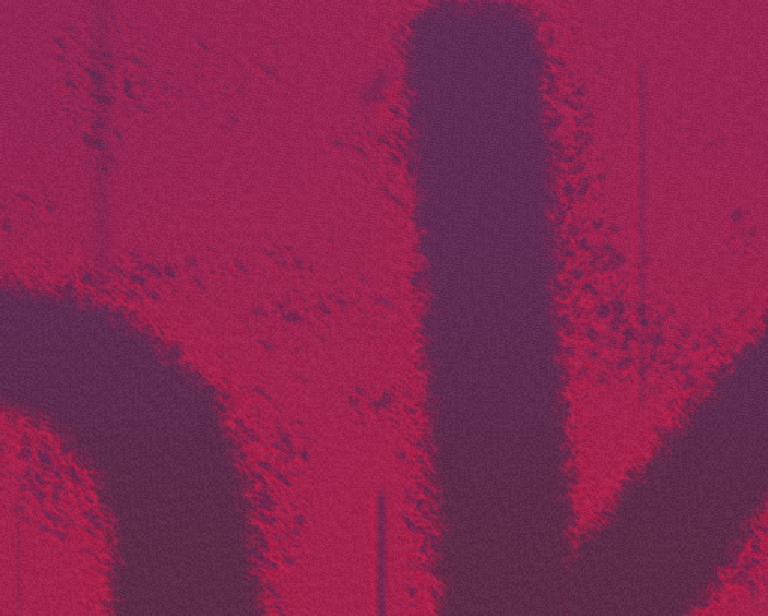
This texture is drawn by a WebGL 1 fragment shader. Its source:

```glsl
precision highp float;
// Soft violet bars with frayed edges over a mottled crimson field with drifting flecks.
uniform vec2 u_resolution;

vec2 hash2(vec2 p) {
  return fract(sin(vec2(dot(p, vec2(127.1, 311.7)), dot(p, vec2(269.5, 183.3)))) * 43758.5);
}

// Distance to the nearest scattered cell point
float cellular(vec2 p) {
  float nearest = 2.0;
  for (int k = 0; k < 9; k++) {
    vec2 cell = floor(p) + vec2(mod(float(k), 3.0), floor(float(k) / 3.0 + 0.01)) - 1.0;
    nearest = min(nearest, length(cell + hash2(cell) - p));
  }
  return nearest;
}

// Scattered specks: x is the dark core, y the bright fringe beside it
vec2 flecks(vec2 p, float density) {
  vec2 sum = vec2(0.0);
  for (int k = 0; k < 9; k++) {
    vec2 cell = floor(p) + vec2(mod(float(k), 3.0), floor(float(k) / 3.0 + 0.01)) - 1.0;
    vec2 r = p - cell - hash2(cell);
    float chance = hash2(cell + 37.0).x;
    vec2 side = r + vec2(0.15, 0.65);
    sum += smoothstep(chance, chance + 0.2, density) * exp(-7.0 * vec2(dot(r, r), dot(side, side)));
  }
  return min(sum, 1.0);
}

// Distance to a segment whose radius changes from ra to rb
float limb(vec2 p, vec2 a, vec2 b, float ra, float rb) {
  vec2 ab = b - a;
  float t = clamp(dot(p - a, ab) / dot(ab, ab), 0.0, 1.0);
  return length(p - a - ab * t) - mix(ra, rb, t);
}

float blob(vec2 p, vec2 center, vec2 size) {
  vec2 r = (p - center) / size;
  return exp(-dot(r, r));
}

// Vertical scratch of half width w between two heights
float scratch(vec2 p, float x, float w, float low, float high) {
  float r = (p.x - x) / w;
  return exp(-r * r) * smoothstep(-0.02, 0.02, min(p.y - low, high - p.y));
}

float bars(vec2 p) {
  // Leaning upright bar with rounded top
  vec2 q = abs(p - vec2(0.767 + 0.06 * (1.0 - p.y), 0.38)) - vec2(0.042, 0.545);
  float d = length(max(q, 0.0)) + min(max(q.x, q.y), 0.0) - 0.06;
  // Arch at the left
  d = min(d, limb(p, vec2(-0.08, 0.455), vec2(0.14, 0.405), 0.09, 0.095));
  d = min(d, limb(p, vec2(0.14, 0.405), vec2(0.258, 0.29), 0.095, 0.108));
  d = min(d, limb(p, vec2(0.258, 0.29), vec2(0.297, 0.14), 0.108, 0.106));
  d = min(d, limb(p, vec2(0.297, 0.14), vec2(0.304, -0.08), 0.106, 0.116));
  // Diagonal branch at the right
  return min(d, limb(p, vec2(1.315, 0.432), vec2(1.0, 0.02), 0.075, 0.103)) - 0.004;
}

// Where the debris gathers
float debris(vec2 p) {
  float m = 0.8 * blob(p, vec2(0.155, 0.85), vec2(0.06, 0.1)) + 0.75 * blob(p, vec2(0.03, 0.665), vec2(0.045, 0.04));
  m += 0.28 * blob(p, vec2(0.33, 0.87), vec2(0.17, 0.08)) + 0.8 * blob(p, vec2(0.63, 0.76), vec2(0.07, 0.055));
  m += 0.85 * blob(p, vec2(0.925, 0.72), vec2(0.05, 0.2)) + 0.9 * blob(p, vec2(0.99, 0.52), vec2(0.065, 0.1));
  m += 0.7 * blob(p, vec2(1.09, 0.43), vec2(0.1, 0.06)) + 0.3 * blob(p, vec2(1.13, 0.79), vec2(0.07, 0.04));
  m += 0.5 * blob(p, vec2(1.2, 0.62), vec2(0.03, 0.05)) + 0.55 * blob(p, vec2(0.52, 0.5), vec2(0.1, 0.045));
  m += 0.3 * blob(p, vec2(0.46, 0.59), vec2(0.1, 0.04)) + 0.75 * blob(p, vec2(0.615, 0.34), vec2(0.05, 0.03));
  m += 0.85 * blob(p, vec2(0.435, 0.2), vec2(0.06, 0.17)) + 0.9 * blob(p, vec2(0.69, 0.17), vec2(0.035, 0.15));
  m += 0.9 * blob(p, vec2(0.09, 0.23), vec2(0.09, 0.1)) + 0.8 * blob(p, vec2(0.2, 0.55), vec2(0.13, 0.04));
  return m + 0.85 * blob(p, vec2(1.2, 0.1), vec2(0.08, 0.07));
}

void main() {
  vec2 p = gl_FragCoord.xy / u_resolution.y;
  vec2 w = p + 0.003 * sin(p.yx * vec2(83.0, 97.0)) + 0.0016 * sin(p.yx * vec2(221.0, 187.0) + 2.0);
  vec2 slant = vec2(dot(w, vec2(0.82, -0.57)), dot(w, vec2(0.57, 0.82)));
  float mottle = cellular(slant * vec2(60.0, 125.0)) - 0.5;
  float coarse = cellular(w * 26.0 + 9.0) - 0.5;
  float d = bars(p) + 0.018 * mottle + 0.024 * coarse;

  // Crimson field, warmer below and beside the bars
  vec3 color = mix(vec3(0.645, 0.138, 0.312), vec3(0.61, 0.148, 0.335), smoothstep(0.1, 0.9, p.y));
  color -= vec3(0.025, 0.0, 0.0) * blob(p, vec2(0.0, 0.9), vec2(0.3, 0.4));
  float rim = exp(-max(d, 0.0) / 0.04);
  color += vec3(0.05, -0.015, -0.025) * rim * (1.0 - 0.6 * p.y);
  color += vec3(0.06, 0.02, 0.03) * mottle * (0.6 + 1.5 * rim);

  // Streaked specks at the left, rounder clumps at the right, in two sizes
  float density = debris(p) * (1.0 + 1.2 * coarse) + 0.65 * exp(-max(d, 0.0) / 0.022);
  float right = smoothstep(0.68, 0.8, p.x);
  vec2 big = mix(flecks(slant * vec2(32.0, 60.0), density), flecks(w * vec2(46.0, 42.0), density), right);
  vec2 small = mix(flecks(slant * vec2(72.0, 135.0), density), flecks(w * vec2(115.0, 105.0), density), right);
  color += vec3(0.08, -0.01, -0.015) * (0.6 * big.y + 0.9 * small.y);
  color = mix(color, vec3(0.39, 0.15, 0.32), min(0.6 * big.x + 0.5 * small.x, 0.9));

  // Faint upright scratches and a small tilted smudge
  float dark = 0.27 * scratch(p, 0.165, 0.017, 0.54, 1.1) + 0.3 * scratch(p, 1.043, 0.007, 0.34, 0.9);
  dark += 0.7 * scratch(p, 0.619, 0.008, -0.1, 0.2) + 0.2 * scratch(p, 0.03, 0.005, -0.1, 0.19);
  dark += 0.5 * blob(slant, vec2(0.012, 1.051), vec2(0.017, 0.035));
  color = mix(color, vec3(0.38, 0.15, 0.32), min(dark, 1.0));
  float light = scratch(p, 0.605, 0.005, -0.1, 0.2) + 0.6 * scratch(p, 1.03, 0.005, 0.34, 0.9);
  color += vec3(0.06, -0.01, -0.02) * (light + blob(slant, vec2(0.043, 1.045), vec2(0.006, 0.03)));

  // Violet bars with soft frayed borders
  vec3 violet = mix(vec3(0.366, 0.167, 0.283), vec3(0.382, 0.17, 0.336), smoothstep(0.02, 0.7, p.y));
  color = mix(violet, color, smoothstep(-0.022, 0.024, d));

  // Fine grain and rare sparks
  vec2 grain = hash2(floor(p * 410.0));
  color += 0.05 * (grain.x - 0.5) + vec3(0.25, 0.22, 0.1) * step(0.9997, grain.y);
  gl_FragColor = vec4(color, 1.0);
}
```
